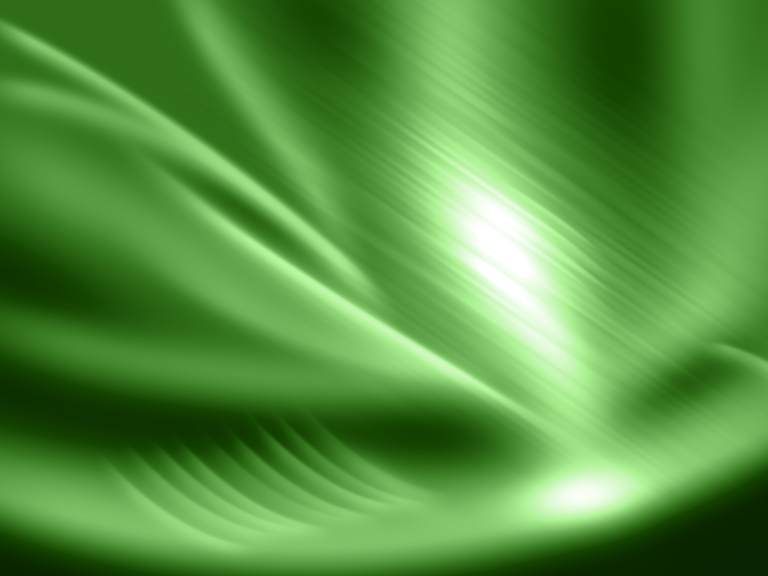
Give the GLSL for this background, as a WebGL 2 fragment shader.

```glsl
#version 300 es
precision highp float;
// Abstract green background: sweeping silky ribbons, soft glows and fine diagonal streaks.
uniform vec2 u_resolution;
out vec4 fragColor;

float hash(vec2 p) {
  return fract(sin(dot(p, vec2(127.1, 311.7))) * 43758.5453);
}

float noise(vec2 p) {
  vec2 i = floor(p), f = fract(p);
  f = f * f * (3.0 - 2.0 * f);
  return mix(mix(hash(i), hash(i + vec2(1, 0)), f.x),
             mix(hash(i + vec2(0, 1)), hash(i + vec2(1, 1)), f.x), f.y);
}

vec2 rotate(vec2 p, float angle) {
  float c = cos(angle), s = sin(angle);
  return vec2(c * p.x + s * p.y, c * p.y - s * p.x);
}

// Soft ellipse whose first radius lies along the angle.
float glow(vec2 p, vec2 center, vec2 radii, float angle) {
  vec2 q = rotate(p - center, angle) / radii;
  return exp(-dot(q, q));
}

// Band along the parabola through a, b, c; widths are (above, below), fade is the end length.
float ribbon(vec2 p, vec2 a, vec2 b, vec2 c, vec2 widths, float fade) {
  float s = (b.y - a.y) / (b.x - a.x);
  float k = ((c.y - a.y) / (c.x - a.x) - s) / (c.x - b.x);
  float x = clamp(p.x, a.x - 0.1, c.x + 0.1);
  float y = a.y + (x - a.x) * (s + k * (x - b.x));
  float slope = s + k * (2.0 * x - a.x - b.x);
  float d = (p.y - y) / sqrt(1.0 + slope * slope);
  float w = d > 0.0 ? widths.x : widths.y;
  float ends = smoothstep(a.x - fade, a.x + fade, p.x) * (1.0 - smoothstep(c.x - fade, c.x + fade, p.x));
  return exp(-d * d / (w * w)) * ends;
}

float lighten(float tone, float amount) {
  return tone + (1.0 - tone) * clamp(amount, 0.0, 1.0);
}

float darken(float tone, float amount) {
  return tone * (1.0 - clamp(amount, 0.0, 1.0));
}

vec3 palette(float t) {
  vec3 col = mix(vec3(0.03, 0.13, 0.0), vec3(0.08, 0.27, 0.0), clamp(t * 5.0, 0.0, 1.0));
  col = mix(col, vec3(0.22, 0.48, 0.13), clamp(t * 5.0 - 1.0, 0.0, 1.0));
  col = mix(col, vec3(0.42, 0.68, 0.33), clamp(t * 5.0 - 2.0, 0.0, 1.0));
  col = mix(col, vec3(0.68, 0.95, 0.58), clamp(t * 5.0 - 3.0, 0.0, 1.0));
  return mix(col, vec3(1.0), clamp(t * 5.0 - 4.0, 0.0, 1.0));
}

// Deep green hollows and broad soft light.
float backdrop(vec2 p) {
  float t = 0.35;
  t = darken(t, 0.75 * glow(p, vec2(0.0, 0.52), vec2(0.28, 0.08), -0.45));
  t = darken(t, 0.9 * glow(p, vec2(0.0, 0.31), vec2(0.3, 0.1), -0.25));
  t = darken(t, 0.8 * glow(p, vec2(0.33, 0.26), vec2(0.4, 0.07), 0.0));
  t = darken(t, 0.5 * glow(p, vec2(0.58, 0.95), vec2(0.2, 0.1), -0.9));
  t = darken(t, 0.55 * glow(p, vec2(1.07, 0.9), vec2(0.12, 0.25), 0.0));
  t = lighten(t, 0.45 * glow(p, vec2(0.78, 0.95), vec2(0.11, 0.35), 0.0));
  t = lighten(t, 0.5 * glow(p, vec2(0.89, 0.55), vec2(0.34, 0.2), -1.1));
  t = lighten(t, 0.2 * glow(p, vec2(1.22, 0.93), vec2(0.07, 0.3), 0.0));
  t = lighten(t, 0.35 * glow(p, vec2(1.28, 0.6), vec2(0.28, 0.1), 1.1));
  t = lighten(t, 0.25 * glow(p, vec2(1.17, 0.42), vec2(0.2, 0.07), 0.6));
  return t;
}

// Leaf-like ribbons sweeping from the left edge to the lower centre.
float leaves(vec2 p, float t) {
  t = lighten(t, 0.42 * ribbon(p, vec2(0.31, 1.01), vec2(0.42, 0.85), vec2(0.6, 0.6), vec2(0.05, 0.03), 0.06));
  t = lighten(t, 0.28 * ribbon(p, vec2(0.0, 0.73), vec2(0.35, 0.56), vec2(0.7, 0.4), vec2(0.07, 0.065), 0.12));
  t = lighten(t, 0.33 * ribbon(p, vec2(0.0, 0.44), vec2(0.26, 0.37), vec2(0.8, 0.33), vec2(0.05, 0.06), 0.15));
  t = lighten(t, 0.32 * ribbon(p, vec2(0.3, 0.53), vec2(0.56, 0.4), vec2(0.78, 0.355), vec2(0.045, 0.025), 0.12));
  t = darken(t, 0.6 * glow(p, vec2(0.45, 0.63), vec2(0.15, 0.022), -0.6));
  t = lighten(t, 0.38 * ribbon(p, vec2(0.0, 0.85), vec2(0.35, 0.72), vec2(0.64, 0.49), vec2(0.02, 0.03), 0.07));
  t = lighten(t, 0.5 * ribbon(p, vec2(0.0, 0.957), vec2(0.365, 0.735), vec2(0.64, 0.51), vec2(0.01, 0.022), 0.06));
  t = lighten(t, 0.5 * ribbon(p, vec2(0.29, 0.69), vec2(0.43, 0.585), vec2(0.9, 0.295), vec2(0.012, 0.03), 0.12));
  return lighten(t, 0.35 * ribbon(p, vec2(0.4, 0.605), vec2(0.6, 0.475), vec2(0.94, 0.27), vec2(0.005, 0.012), 0.1));
}

// Bright bowl along the bottom with curved streaks inside it.
float bowl(vec2 p, float t) {
  t = darken(t, 0.6 * glow(p, vec2(0.76, 0.235), vec2(0.15, 0.06), -0.2));
  t = darken(t, 0.6 * glow(p, vec2(1.2, 0.33), vec2(0.13, 0.05), 0.5));
  float rim = 0.15 + p.x * (0.325 * p.x - 0.351);
  t = darken(t, 0.95 * smoothstep(0.0, 0.13, rim - p.y));
  t = lighten(t, 0.48 * ribbon(p, vec2(-0.1, 0.188), vec2(0.66, 0.06), vec2(1.45, 0.324), vec2(0.11, 0.055), 0.25));
  t = lighten(t, 0.25 * glow(p, vec2(0.66, 0.17), vec2(0.1, 0.025), -0.55));
  for (int i = 0; i < 9; i++) {
    float n = float(i);
    vec2 a = vec2(0.2 + 0.043 * n, 0.18 + 0.01 * n + 0.015 * hash(vec2(n, 3.0)));
    float strength = 0.12 + 0.18 * hash(vec2(n, 8.0));
    t = lighten(t, strength * ribbon(p, a, a + vec2(0.09, -0.075), a + vec2(0.22, -0.13), vec2(0.005, 0.018), 0.04));
  }
  return lighten(t, 0.35 * ribbon(p, vec2(1.24, 0.4), vec2(1.28, 0.39), vec2(1.4, 0.32), vec2(0.006, 0.02), 0.03));
}

// White core, lower flare and the fine slanted streaks around them.
float flare(vec2 p, float t) {
  t = lighten(t, 1.1 * glow(p, vec2(0.87, 0.56), vec2(0.17, 0.085), -1.1));
  t = lighten(t, 0.65 * glow(p, vec2(0.95, 0.41), vec2(0.12, 0.05), -1.0));
  t = lighten(t, 0.4 * glow(p, vec2(0.99, 0.25), vec2(0.14, 0.07), -1.1));
  t = lighten(t, 0.95 * glow(p, vec2(1.01, 0.14), vec2(0.11, 0.045), 0.15));
  for (int i = 0; i < 4; i++) {
    vec2 a = vec2(0.88, 0.675 - 0.027 * float(i));
    t = lighten(t, 0.3 * ribbon(p, a, a + vec2(0.08, -0.05), a + vec2(0.15, -0.105), vec2(0.004, 0.014), 0.05));
  }
  vec2 q = rotate(p, -0.6);
  float streaks = noise(q * vec2(5.0, 140.0)) + 0.5 * noise(q * vec2(8.0, 60.0)) - 0.75;
  return t + 0.09 * streaks * glow(p, vec2(0.88, 0.6), vec2(0.42, 0.25), -0.7);
}

void main() {
  vec2 p = gl_FragCoord.xy / u_resolution.y;
  p.x *= 4.0 * u_resolution.y / (3.0 * u_resolution.x);
  float tone = flare(p, bowl(p, leaves(p, backdrop(p))));
  fragColor = vec4(palette(tone), 1.0);
}
```
